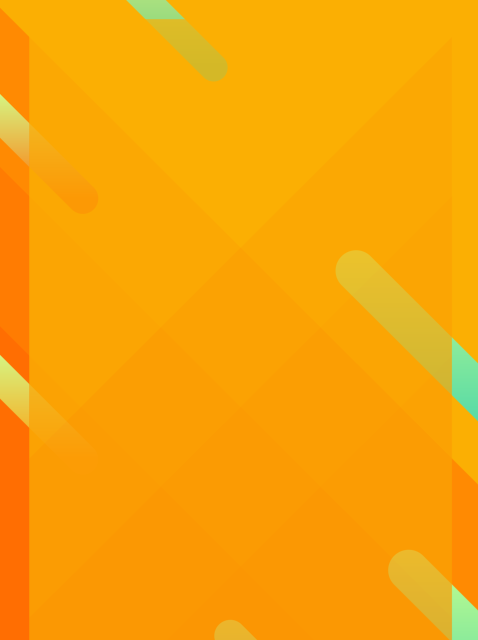
Give the GLSL for this background, as a WebGL 2 fragment shader.

```glsl
#version 300 es
precision highp float;
// Amber backdrop with stepped diagonal bands, a translucent central panel
// of overlapping chevrons, and rounded diagonal bars passing beneath it.
// Built from half-planes and capsule distances; the canvas height is 1.
uniform vec2 u_resolution;
out vec4 fragColor;

const vec3 AMBER = vec3(0.984, 0.686, 0.01);
const vec2 DOWN_RIGHT = vec2(0.7071, -0.7071);

// Antialiased coverage of the region where d is positive
float cover(float d) {
    float soft = 0.75 / u_resolution.y;
    return smoothstep(-soft, soft, d);
}

// Bar with one round end at cap, running endlessly along dir
float bar(vec2 p, vec2 cap, vec2 dir, float radius) {
    vec2 q = p - cap;
    q -= dir * max(dot(q, dir), 0.0);
    return cover(radius - length(q));
}

// Vertical colour ramp that starts at height top and falls over span
vec3 ramp(float y, float top, float span, vec3 upper, vec3 lower) {
    return mix(upper, lower, clamp((top - y) / span, 0.0, 1.0));
}

void main() {
    vec2 p = gl_FragCoord.xy / u_resolution * vec2(0.745, 1.0);

    // Panel covers everything but the side strips and a thin top strip
    float panel = cover(p.x - 0.0456) * cover(0.7044 - p.x) * cover(0.97 - p.y);

    // Stepped orange outside, mirrored soft chevrons inside
    vec3 outside = AMBER;
    vec3 inside = AMBER;
    for (int i = 0; i < 3; i++) {
        float n = float(i);
        float level = 0.988 - 0.249 * n;
        float falling = cover((level - p.x - p.y) * 0.7071);
        float rising = cover((level - 0.75 + p.x - p.y) * 0.7071);
        outside = mix(outside, vec3(1.0, 0.54 - 0.055 * n, 0.008), falling);
        inside.g -= (falling + rising) * 0.026 / (1.0 + 0.9 * n);
    }
    vec3 color = mix(outside, inside, panel);

    // Bars show fully outside and faintly through the panel
    float strength = mix(1.0, 0.3, panel);

    // Upper bar, ending inside the panel
    vec3 paint = ramp(p.y, 1.0, 0.1, vec3(0.66, 0.88, 0.5), vec3(0.48, 0.81, 0.48));
    color = mix(color, paint, strength * bar(p, vec2(0.333, 0.8945), -DOWN_RIGHT, 0.0218));

    // Left pair, fading from pale lime to orange
    for (int i = 0; i < 2; i++) {
        float n = float(i);
        float shift = 0.4076 * n;
        vec3 tail = vec3(1.0, 0.46 + 0.15 * n, 0.04);
        paint = ramp(p.y, 0.85 - shift, 0.16, vec3(0.84, 0.95, 0.5), tail);
        color = mix(color, paint, strength * bar(p, vec2(0.129, 0.69 - shift), -DOWN_RIGHT, 0.0242));
    }

    // Right pair and the low middle bar, from lime to sea green
    for (int i = 0; i < 3; i++) {
        vec2 cap = i == 0 ? vec2(0.555, 0.577) : i == 1 ? vec2(0.637, 0.109) : vec2(0.359, 0.0065);
        float radius = i == 2 ? 0.025 : 0.032;
        paint = ramp(p.y, cap.y + radius, 0.26, vec3(0.79, 1.0, 0.55), vec3(0.35, 0.86, 0.65));
        color = mix(color, paint, strength * bar(p, cap, DOWN_RIGHT, radius));
    }

    fragColor = vec4(color, 1.0);
}
```
